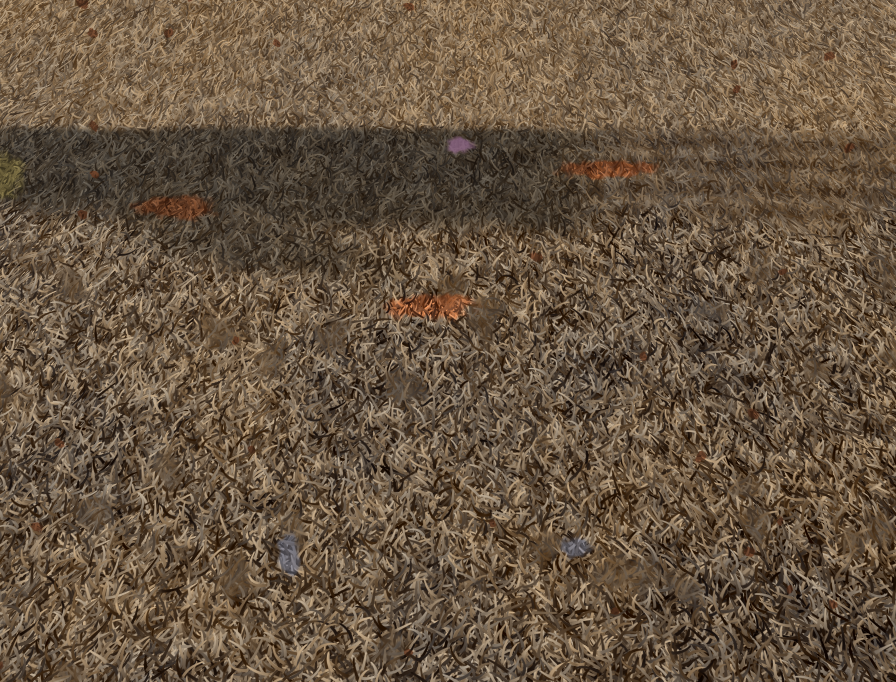
This texture is drawn by a Shadertoy shader. Its source:

```glsl
// Dry autumn lawn seen at a slant, with a shaded strip, matted patches and fallen leaves.

vec3 hash3(vec2 p) {
    vec3 q = fract(p.xyx * vec3(.1031, .1030, .0973));
    q += dot(q, q.yxz + 33.33);
    return fract((q.xxy + q.yzz) * q.zyx);
}

mat2 turn(float a) {
    return mat2(cos(a), sin(a), -sin(a), cos(a));
}

// Layered, warped sines, roughly -1 to 1
float waves(vec2 p) {
    float sum = 0., amp = .5;
    for (int i = 0; i < 4; i++) {
        p = turn(.65) * p * 1.6 + 1.3;
        sum += amp * sin(p.x + 1.6 * sin(p.y));
        amp *= .65;
    }
    return sum;
}

// Soft ellipse: 1 inside, 0 outside, with a ragged rim
float spot(vec2 p, vec2 centre, vec2 radii) {
    float d = length((p - centre) / radii) + .25 * waves(p * 70.);
    return smoothstep(1.15, .65, d);
}

// Overlapping curved blades, one per cell and layer: x = tone, y = hue
vec2 grass(vec2 ground, float soft) {
    vec2 result = vec2(.06, 0.);
    float lean = .4 * waves(ground * 7.);
    for (int layer = 0; layer < 15; layer++) {
        float k = float(layer);
        vec2 q = ground * 40. + vec2(k * .37, k * .61) + 60.;
        for (int n = 0; n < 9; n++) {
            vec2 cell = floor(q) + vec2(n % 3 - 1, n / 3 - 1);
            vec3 place = hash3(cell + k * 57.);
            vec3 look = hash3(cell + k * 57. + 311.3);
            vec2 d = turn((place.z - .5) * 2.5 + lean) * (q - cell - place.xy);
            float t = d.y / mix(.5, .9, look.y);
            float side = abs(d.x - (look.z - .5) * .5 * t * t);
            float width = .075 - .03 * t;
            float cover = smoothstep(width + soft, width - soft, side)
                        * smoothstep(1., .75, abs(t));
            float tone = mix(-.15, 1.45, look.x) * mix(.6, 1., t * .5 + .5);
            result = mix(result, vec2(tone, look.z * 2. - 1.), cover);
        }
    }
    return result;
}

// Cellular scatter of ragged blots; chance is the share of filled cells
float blots(vec2 p, float chance, float size) {
    float mask = 0.;
    for (int n = 0; n < 9; n++) {
        vec2 cell = floor(p) + vec2(n % 3 - 1, n / 3 - 1);
        vec3 r = hash3(cell + 91.);
        vec2 d = turn(r.x * 6.3) * (p - cell - r.xy) * vec2(1., 1.4);
        float dist = length(d) / (size * (.6 + .4 * r.y)) + .3 * waves(p * 5.);
        mask = max(mask, step(r.z, chance) * smoothstep(1.1, .75, dist));
    }
    return mask;
}

void mainImage(out vec4 fragColor, in vec2 fragCoord) {
    vec2 uv = fragCoord / iResolution.y;
    float zoom = 1. / (1. - .5 * uv.y);
    vec2 ground = vec2((uv.x - .65) * zoom, 2. * log(zoom));
    float broad = waves(uv * 6.);
    vec2 blades = grass(ground, .046 * zoom);

    // Clumps, regional light and matted patches
    float tone = blades.x + .13 * waves(ground * 32.) + .05 * broad;
    float far = smoothstep(.79, .83, uv.y);
    tone = mix(tone, tone * .75 + .3, far);
    tone -= .12 * smoothstep(.6, 1.3, uv.x) * smoothstep(.65, .1, uv.y);
    tone += .08 * smoothstep(.7, 0., uv.x) * smoothstep(.3, .5, uv.y) * (1. - far);
    float matted = blots(uv * 11., .3, .4) * smoothstep(.66, .58, uv.y);
    tone = mix(tone, .37 + .12 * waves(uv * 110.), matted * .65);

    // Shaded strip on the left, its tongue below, and streaked turf on the right
    float strip = smoothstep(.817, .803, uv.y + .004 * broad)
                * smoothstep(.66, .7, uv.y + .025 * broad);
    float shade = strip * smoothstep(.93, .82, uv.x + .03 * broad);
    vec2 tongue = turn(.18) * (uv - vec2(.38, .645)) / vec2(.24, .055);
    shade = max(shade, .8 * smoothstep(1.2, .5, length(tongue) + .2 * broad));
    float streaks = strip * (1. - shade);
    float bands = .4 + .12 * sin(uv.y * 190. + 2. * waves(uv * vec2(3., 9.)));
    tone = mix(tone, bands + (tone - .5) * .35, streaks * .75);
    tone = mix(tone, tone * .5 - .02, shade);

    vec3 color = mix(vec3(.18, .12, .07), vec3(.64, .56, .46), clamp(tone, -.25, 1.25));
    color += vec3(.025, 0., -.03) * (blades.y + .5 * broad + far * .6);
    color = mix(color, vec3(dot(color, vec3(.33))) * vec3(1.03, 1., .9), shade * .5);

    // Rust tufts and fallen leaves
    float rust = spot(uv, vec2(.26, .695), vec2(.06, .018));
    rust = max(rust, spot(uv, vec2(.89, .752), vec2(.07, .014)));
    rust = max(rust, spot(uv, vec2(.63, .55), vec2(.07, .02)));
    color = mix(color, color * vec3(1.3, .9, .65) + vec3(.05, .01, 0.), rust * .75);
    float leaf = blots(uv * 30. + 7., .012 + .02 * smoothstep(.78, .95, uv.y), .32);
    color = mix(color, vec3(.34, .19, .11) * (.7 + .6 * blades.x), leaf * .8);

    // Straw tuft, grey stones and a violet scrap
    color = mix(color, vec3(.45, .4, .23) * (.6 + .6 * blades.x),
                .8 * spot(uv, vec2(.005, .745), vec2(.03, .035)));
    float stone = max(spot(uv, vec2(.423, .185), vec2(.018, .032)),
                      spot(uv, vec2(.845, .198), vec2(.022, .016)));
    color = mix(color, vec3(.4, .41, .47) * (.7 + .5 * blades.x), stone * .75);
    color = mix(color, vec3(.55, .4, .52), .8 * spot(uv, vec2(.674, .786), vec2(.022, .012)));

    fragColor = vec4(clamp(color, 0., 1.), 1.);
}
```
